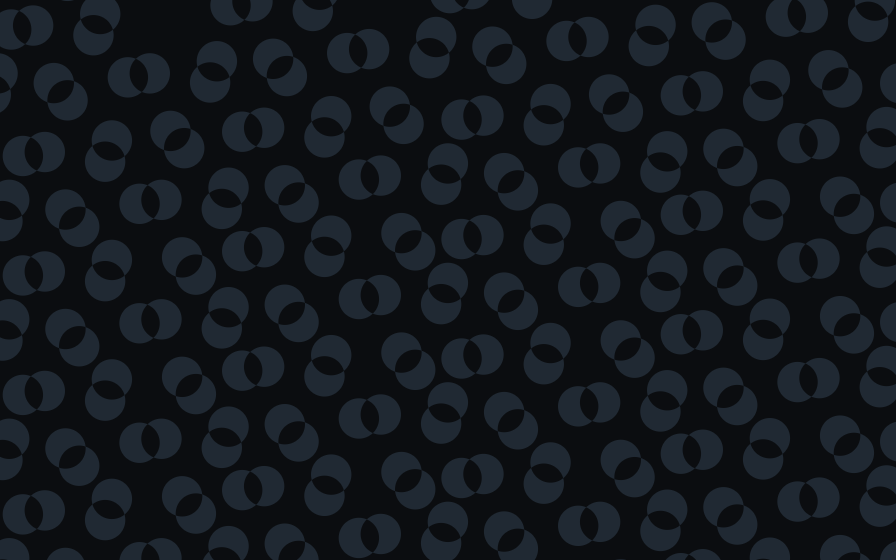
Give the GLSL for this pattern, as a Shadertoy shader.

```glsl
// Pairs of overlapping slate discs on near-black, with the shared lens left dark.
// Six motifs (three tilts, two staggered rows) repeat on a slanted lattice, each
// found by rounding to its nearest cell. The canvas is 480 units high, y downward.

const vec3 NIGHT = vec3(0.042, 0.050, 0.061);
const vec3 SLATE = vec3(0.124, 0.160, 0.200);

// Antialiased coverage of one disc
float disc(vec2 p, vec2 center, float unitsPerPixel) {
    return clamp(0.5 + (17.3 - length(p - center)) / unitsPerPixel, 0.0, 1.0);
}

// Two discs combined by exclusive or
float discPair(vec2 p, vec2 halfSpan, float unitsPerPixel) {
    float a = disc(p, halfSpan, unitsPerPixel);
    float b = disc(p, -halfSpan, unitsPerPixel);
    return a + b - 2.0 * a * b;
}

void mainImage(out vec4 fragColor, in vec2 fragCoord) {
    float unitsPerPixel = 480.0 / iResolution.y;
    vec2 p = vec2(fragCoord.x, iResolution.y - fragCoord.y) * unitsPerPixel;

    // Half spans: nearly level, nearly upright, diagonal
    vec2 spans[3] = vec2[3](vec2(9.4, -1.7), vec2(2.9, -9.1), vec2(5.9, 7.4));
    vec2 anchors[6] = vec2[6](
        vec2(29.0, 132.0), vec2(93.0, 129.5), vec2(162.0, 125.6),
        vec2(129.0, 173.0), vec2(193.0, 170.0), vec2(62.0, 187.0));

    float coverage = 0.0;
    for (int k = 0; k < 6; k++) {
        // Nearest column; columns climb in alternating large and small steps
        float column = round((p.x - anchors[k].x) / 188.0);
        vec2 center = anchors[k] + vec2(188.0, -15.6) * column;
        center.y -= 5.2 * mod(column, 2.0);

        // Nearest row; the uppermost rows slip left and up
        float row = round((p.y - center.y) / 102.4);
        center.y += 102.4 * row;
        float slipRow = k == 2 ? 1.0 : 0.0;
        if (row < slipRow) center -= vec2(10.0, 6.0);

        // The slipped diagonal row closes its column
        float visible = (k == 2 && row < 0.0) ? 0.0 : 1.0;
        coverage = max(coverage, visible * discPair(p - center, spans[k % 3], unitsPerPixel));
    }

    fragColor = vec4(mix(NIGHT, SLATE, coverage), 1.0);
}
```
